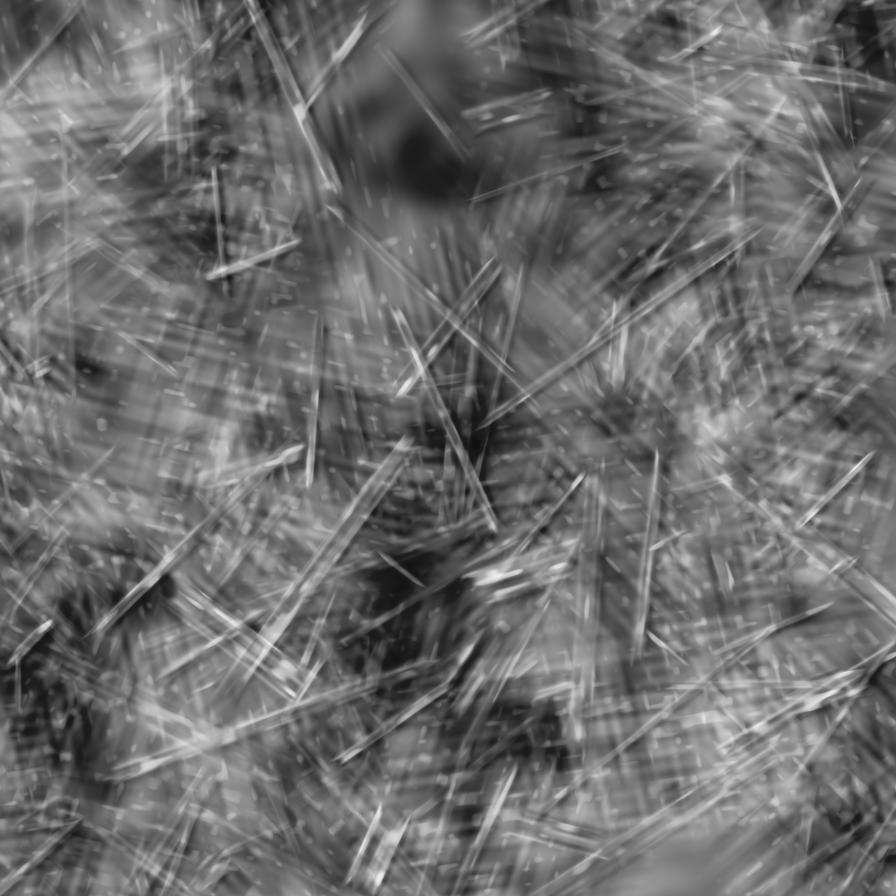
Give the GLSL for this texture, as a WebGL 1 fragment shader.

```glsl
precision highp float;
// A tangle of pale mineral needles under a microscope, in greyscale.
// Cloudy haze and pits lie at the back, patches of fine fibre above them,
// and a loop scatters translucent needles with broken glints on top.

uniform vec2 u_resolution;

const int FIBRE_LAYERS = 6;
const int NEEDLES = 150;

float hash(vec2 p) {
  vec3 q = fract(vec3(p.xyx) * 0.1031);
  q += dot(q, q.yzx + 33.33);
  return fract((q.x + q.y) * q.z);
}

float noise(vec2 p) {
  vec2 cell = floor(p);
  vec2 f = fract(p);
  f = f * f * (3.0 - 2.0 * f);
  float low = mix(hash(cell), hash(cell + vec2(1.0, 0.0)), f.x);
  float high = mix(hash(cell + vec2(0.0, 1.0)), hash(cell + 1.0), f.x);
  return mix(low, high, f.y);
}

// Coordinates along (x) and across (y) a direction
vec2 alongAcross(vec2 p, float angle) {
  vec2 dir = vec2(cos(angle), sin(angle));
  return vec2(dot(p, dir), dot(p, vec2(-dir.y, dir.x)));
}

float bell(float x) {
  return exp(-x * x);
}

// Out-of-focus depth: clouds with dark pits
float haze(vec2 p) {
  float tone = 0.365;
  tone += 0.28 * (noise(p * 5.0 + 3.7) - 0.5);
  tone += 0.24 * (noise(p * 11.0 + 41.3) - 0.5);
  tone += 0.12 * (noise(p * 24.0 + 17.9) - 0.5);
  return tone - 0.17 * smoothstep(0.66, 0.95, noise(p * 9.0 + 70.4));
}

// Blurred streaks everywhere, fine fibres and specks in patches
float fibres(vec2 p) {
  float sum = 0.0;
  for (int i = 0; i < FIBRE_LAYERS; i++) {
    float seed = float(i) * 19.7 + 5.0;
    vec2 q = alongAcross(p, float(i) * 0.55 + 0.15);
    float cover = smoothstep(0.4, 0.8, noise(p * 6.0 + seed));
    float fine = noise(q * vec2(17.0, 125.0) + seed);
    float speck = noise(q * vec2(65.0, 120.0) + seed * 2.0);
    sum += 0.12 * (noise(q * vec2(6.0, 30.0) + seed) - 0.5);
    sum += cover * (0.2 * (fine - 0.46) + 0.16 * smoothstep(0.72, 1.0, speck));
  }
  return sum;
}

// Lays one needle of parallel strands over the tone below it
float addNeedle(float tone, vec2 p, float id) {
  vec2 centre = vec2(hash(vec2(id, 1.3)), hash(vec2(id, 7.9))) * 1.1 - 0.05;
  float size = hash(vec2(id, 13.1));
  float reach = 0.035 + 0.19 * size * size;
  vec2 offset = p - centre;
  if (dot(offset, offset) > (reach + 0.03) * (reach + 0.03)) return tone;

  // A third of the needles lean up to the right, the others any way
  float turn = hash(vec2(id, 19.7));
  float angle = hash(vec2(id, 23.3)) < 0.35 ? mix(0.3, 1.0, turn) : 3.14159 * turn;
  vec2 q = alongAcross(offset, angle);
  float thick = hash(vec2(id, 31.1));
  float width = 0.0028 + 0.008 * thick * thick + 0.009 * pow(thick, 12.0);
  if (abs(q.y) > width + 0.025) return tone;

  float blur = 0.0014 + 0.005 * pow(hash(vec2(id, 37.7)), 4.0);
  float strength = 0.35 + 0.85 * pow(hash(vec2(id, 43.9)), 2.0);
  float seed = id * 3.17;

  // Ragged ends and soft sides
  float ragged = 0.03 * noise(vec2(q.y * 160.0, seed));
  float ends = 1.0 - smoothstep(reach - 0.012, reach, abs(q.x) + ragged);
  float body = ends * (1.0 - smoothstep(width - blur, width + blur, abs(q.y)));

  float strand = noise(vec2(q.x * 18.0, q.y * 210.0) + seed);
  float glint = smoothstep(0.6, 0.95, noise(vec2(q.x * 42.0, q.y * 130.0) + seed + 9.0));
  float rim = bell((q.y - width) / (blur + 0.001)) * noise(vec2(q.x * 30.0, seed));
  float shadow = bell((q.y + width + 0.003) / (blur + 0.002));

  tone = mix(tone, 0.39, 0.4 * body * min(strength, 1.0));
  tone += strength * body * (0.32 * (strand - 0.24) + 0.36 * glint);
  return tone + strength * ends * (0.2 * rim - 0.1 * shadow);
}

void main() {
  vec2 p = gl_FragCoord.xy / min(u_resolution.x, u_resolution.y);
  float tone = haze(p) + fibres(p);
  for (int i = 0; i < NEEDLES; i++) {
    tone = addNeedle(tone, p, float(i) + 1.0);
  }

  // Dim corners, then roll off the shadows and highlights
  vec2 fromCentre = gl_FragCoord.xy / u_resolution - 0.5;
  tone -= 0.08 * smoothstep(0.45, 0.72, length(fromCentre));
  tone = max(tone, 0.12 + 0.3 * (tone - 0.12));
  tone = min(tone, 0.7 + 0.6 * (tone - 0.7));
  gl_FragColor = vec4(vec3(clamp(tone, 0.03, 0.97)), 1.0);
}
```
